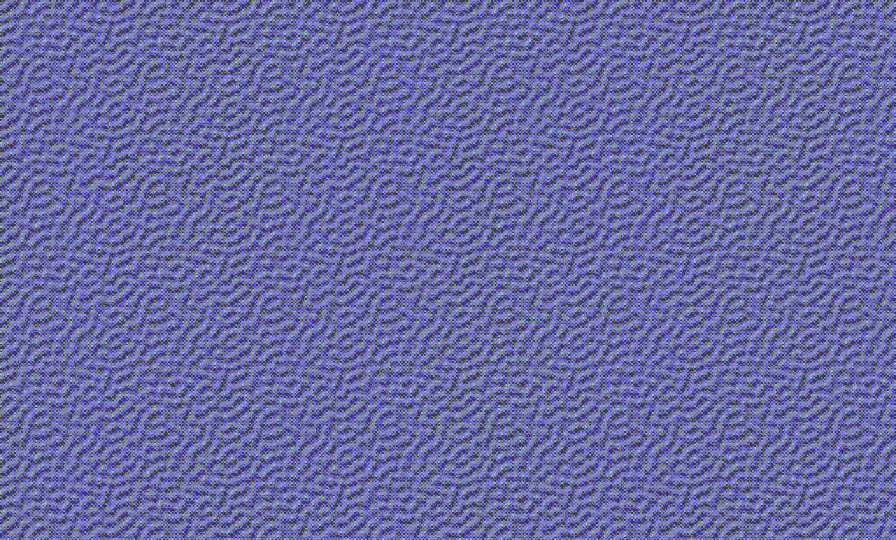
Give the GLSL for this texture map, as a WebGL 2 fragment shader.

```glsl
#version 300 es
precision highp float;
// Tiled blue leather: fine wrinkles lit from the upper left, shaded by a six-color dither weave.

uniform vec2 u_resolution;
out vec4 outColor;

const float PI = 3.14159265;

float hash(float n) {
  return fract(sin(n * 12.9898) * 4375.85);
}

// Layered sines; whole-number frequencies make the field repeat on each tile.
float wrinkles(vec2 tile) {
  float sum = 0.0;
  for (int i = 1; i <= 22; i++) {
    float n = float(i);
    float angle = 1.85 + 2.3 * (fract(n * 0.618) - 0.5);
    float frequency = mix(6.0, 15.0, hash(n + 31.7));
    vec2 wave = round(frequency * vec2(cos(angle), sin(angle)));
    sum += cos(2.0 * PI * (dot(wave, tile) + hash(n + 67.3)));
  }
  return sum / sqrt(11.0);
}

float plateau(vec2 tile) {
  return tanh(1.3 * wrinkles(tile));
}

// Wave squared off into soft-edged steps
float steps(float phase) {
  return clamp(3.0 * sin(PI * phase), -1.0, 1.0);
}

void main() {
  // The weave has 308 threads over the canvas height, 66 to a tile.
  vec2 thread = gl_FragCoord.xy / u_resolution.y * 308.0;
  vec2 tile = thread / 66.0;

  // Emboss: height difference along the light direction
  vec2 toLight = vec2(-0.0085, 0.0115);
  float relief = plateau(tile - toLight) - plateau(tile + toLight);

  // Dither waves: columns, rows, checker and both diagonals
  float column = steps(thread.x);
  float row = steps(thread.y);
  float checker = column * row;
  float rising = steps(0.5 * (thread.x + thread.y));
  float falling = steps(0.5 * (thread.x - thread.y));

  // Brightness picks the band, hue picks the violet or gray member of it.
  float tone = 0.58 * relief + 0.5 * checker
    + 0.3 * mix(row, rising, 0.5 + 0.5 * checker);
  float hue = column + 0.6 * (falling - rising) + 0.5 * wrinkles(tile.yx);

  vec3 dark = mix(vec3(0.28, 0.22, 0.47), vec3(0.23, 0.24, 0.24),
    smoothstep(0.2, 0.5, hue));
  vec3 middle = mix(vec3(0.38, 0.34, 0.84), vec3(0.44, 0.50, 0.50),
    smoothstep(0.0, 0.3, hue));
  vec3 light = mix(vec3(0.52, 0.53, 0.77), vec3(0.56, 0.75, 0.75),
    smoothstep(1.1, 1.4, hue));

  vec3 color = mix(dark, middle, smoothstep(-0.66, -0.44, tone));
  color = mix(color, light, smoothstep(0.15, 0.36, tone));
  outColor = vec4(color, 1.0);
}
```
